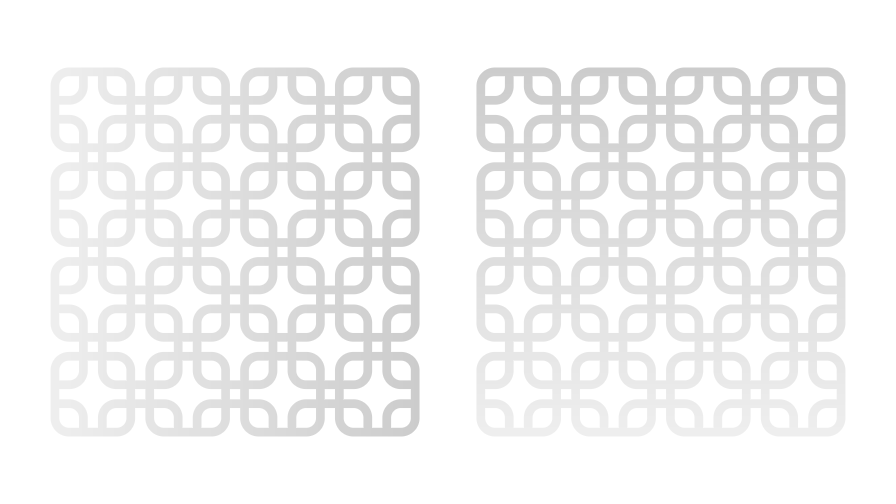
A Shadertoy shader for this pattern:

```glsl
// Two square lattices of interlocking rounded outlines, each in a soft grey gradient.

#define PITCH        0.1881   // spacing of the outlines, in canvas heights
#define COUNT        4.0      // outlines across and down one panel
#define SIDE         0.1678   // outer side of one outline
#define LINE_WIDTH   0.0173
#define CORNER       0.0365   // outer corner radius
#define PANEL_OFFSET 0.4225   // panel centre from the canvas centre
#define LIGHT_GREY   0.935
#define DARK_GREY    0.800

float roundedBox(vec2 p, float halfSide, float radius) {
    vec2 q = abs(p) - halfSide + radius;
    return length(max(q, 0.0)) + min(max(q.x, q.y), 0.0) - radius;
}

// Band of LINE_WIDTH just inside the edge of a rounded square
float outline(vec2 p) {
    float d = roundedBox(p, 0.5 * SIDE, CORNER);
    return abs(d + 0.5 * LINE_WIDTH) - 0.5 * LINE_WIDTH;
}

// Nearest outline of an endless grid with its cells centred on shift
float outlineGrid(vec2 p, float shift) {
    return outline((fract(p / PITCH - shift + 0.5) - 0.5) * PITCH);
}

void mainImage(out vec4 fragColor, in vec2 fragCoord) {
    vec2 p = (fragCoord - 0.5 * iResolution.xy) / iResolution.y;
    float pixel = 1.0 / iResolution.y;

    // One panel on each half of the canvas
    bool isLeft = p.x < 0.0;
    p.x += isLeft ? PANEL_OFFSET : -PANEL_OFFSET;

    // Two grids half a pitch apart, cut off at the panel edge
    float panelHalf = 0.5 * ((COUNT - 1.0) * PITCH + SIDE);
    float lattice = min(outlineGrid(p, 0.5), outlineGrid(p, 0.0));
    float d = max(lattice, max(abs(p.x), abs(p.y)) - panelHalf);
    float coverage = clamp(0.5 - d / pixel, 0.0, 1.0);

    // Left panel darkens to the right, right panel darkens upwards
    float along = (isLeft ? p.x : p.y) / (2.0 * panelHalf) + 0.5;
    float grey = mix(LIGHT_GREY, DARK_GREY, clamp(along, 0.0, 1.0));

    fragColor = vec4(vec3(mix(1.0, grey, coverage)), 1.0);
}
```
